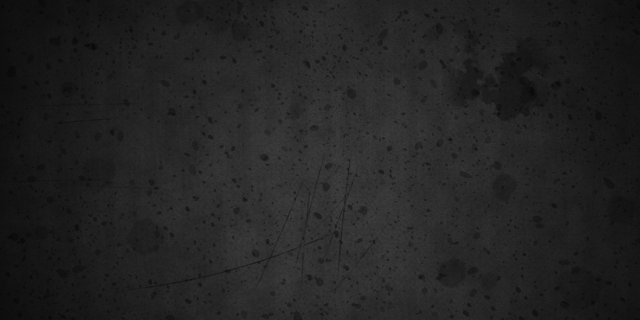
Write a Shadertoy shader that draws this texture.

```glsl
const float PEAK_GREY = 0.208;
const vec2 LIGHT_CENTRE = vec2(1.06, 0.42);
const vec2 LIGHT_FALLOFF = vec2(0.95, 1.0);
const vec2 CLUSTER_CENTRE = vec2(1.56, 0.75);
const float CLUSTER_RADIUS = 0.16;
const float MOTTLE = 0.26;
const float STREAKS = 0.10;
const float GRAIN = 0.20;
const float GRAIN_SCALE = 230.0;
const int BLOTCHES = 16;
const float BLOTCH_DARKNESS = 0.24;
const int SCRATCHES = 11;
const float SCRATCH_WIDTH = 0.0012;
const float SCRATCH_DARKNESS = 0.32;

float hash(vec2 p) {
    return fract(sin(dot(p, vec2(127.1, 311.7))) * 43758.5453);
}

vec2 hash2(vec2 p) {
    return vec2(hash(p), hash(p + 37.3));
}

float noise(vec2 p) {
    vec2 i = floor(p);
    vec2 f = fract(p);
    f = f * f * (3.0 - 2.0 * f);
    return mix(mix(hash(i), hash(i + vec2(1, 0)), f.x),
               mix(hash(i + vec2(0, 1)), hash(i + vec2(1, 1)), f.x), f.y);
}

float fbm(vec2 p) {
    float sum = 0.0;
    float gain = 0.5;
    for (int i = 0; i < 5; i++) {
        sum += gain * noise(p);
        p = mat2(1.6, 1.2, -1.2, 1.6) * p + 11.7;
        gain *= 0.5;
    }
    return sum;
}

float cluster(vec2 p) {
    vec2 d = (p - CLUSTER_CENTRE) / CLUSTER_RADIUS;
    return exp(-dot(d, d));
}

// Light kept by one layer of scattered, ragged, oval spots
float spots(vec2 p, float cell, float density, float darkness, float px) {
    float keep = 1.0;
    vec2 home = floor(p / cell);
    float ragged = noise(p * 2.5 / cell) - 0.5;
    for (int y = -1; y <= 1; y++)
    for (int x = -1; x <= 1; x++) {
        vec2 id = home + vec2(x, y);
        vec2 centre = (id + hash2(id + cell * 91.0)) * cell;
        float crowd = smoothstep(0.3, 0.7, fbm(centre * 4.0 + 5.0));
        float chance = density * (0.15 + 1.2 * crowd + 0.8 * cluster(centre));
        vec2 kind = hash2(id + 71.9);
        float angle = 6.2832 * kind.y;
        vec2 d = mat2(cos(angle), sin(angle), -sin(angle), cos(angle)) * (p - centre);
        d.x *= mix(1.0, 1.8, kind.x);
        float radius = cell * mix(0.12, 0.4, kind.x * kind.y);
        float edge = length(d) - radius * (1.0 + 0.9 * ragged);
        float mask = 1.0 - smoothstep(-px, px, edge);
        mask *= step(hash(id + 19.4), chance);
        keep *= 1.0 - darkness * mix(0.4, 1.0, kind.y) * mask;
    }
    return keep;
}

// Broad stains with uneven rims and mottled insides
float blotches(vec2 p, float px) {
    float keep = 1.0;
    float rim = fbm(p * 28.0) - 0.48;
    float inside = 0.55 + 0.9 * fbm(p * 40.0 + 8.0);
    for (int i = 0; i < BLOTCHES; i++) {
        vec2 id = vec2(float(i), 4.7);
        vec2 centre = hash2(id) * vec2(2.0, 1.0);
        float size = hash(id + 53.1);
        float radius = mix(0.022, 0.078, size * size);
        float edge = length(p - centre) - radius * (1.0 + 0.75 * rim);
        float mask = 1.0 - smoothstep(-px - 0.003, px + 0.003, edge);
        keep *= 1.0 - BLOTCH_DARKNESS * mix(0.5, 1.0, hash(id + 7.7)) * inside * mask;
    }
    float patches = smoothstep(0.46, 0.58, fbm(p * 17.0 + 2.0));
    return keep * (1.0 - 0.34 * patches * smoothstep(0.2, 0.6, cluster(p)));
}

// Thin line that fades towards both ends
float scratch(vec2 p, vec2 a, vec2 b, float bend, float px) {
    vec2 along = b - a;
    float t = clamp(dot(p - a, along) / dot(along, along), 0.0, 1.0);
    vec2 side = normalize(vec2(-along.y, along.x));
    float d = length(p - a - along * t - side * bend * 4.0 * t * (t - 1.0));
    float fade = smoothstep(0.0, 0.15, t) * (1.0 - smoothstep(0.8, 1.0, t));
    return fade * (1.0 - smoothstep(0.0, SCRATCH_WIDTH + px, d));
}

float scratches(vec2 p, float px) {
    float worn = 0.4 + 0.9 * noise(p * 45.0);
    float keep = 1.0 - SCRATCH_DARKNESS * 1.2 * worn
        * scratch(p, vec2(0.36, 0.09), vec2(1.1, 0.3), 0.035, px);
    for (int i = 0; i < SCRATCHES; i++) {
        vec2 id = vec2(float(i), 21.3);
        vec2 place = hash2(id);
        vec2 shape = hash2(id + 9.1);
        bool steep = i % 3 != 0;
        vec2 a = steep ? vec2(0.76, 0.0) + place * vec2(0.3, 0.2)
                       : vec2(0.0, 0.4) + place * vec2(0.3, 0.45);
        vec2 reach = steep ? vec2(0.02 + 0.2 * shape.x, 0.2 + 0.25 * shape.y)
                           : vec2(0.2 + 0.25 * shape.x, 0.07 * shape.y - 0.02);
        float line = scratch(p, a, a + reach, 0.012 * (shape.x - 0.5), px);
        keep *= 1.0 - SCRATCH_DARKNESS * mix(0.4, 1.0, shape.y) * worn * line;
    }
    return keep;
}

void mainImage(out vec4 fragColor, in vec2 fragCoord) {
    vec2 p = fragCoord / iResolution.y;
    p.x *= 2.0 * iResolution.y / iResolution.x;
    float px = 1.0 / iResolution.y;

    // Soft pool of light over worn, streaked stone
    vec2 away = p - LIGHT_CENTRE;
    float grey = PEAK_GREY * exp(-dot(LIGHT_FALLOFF, away * away));
    grey *= 1.0 + MOTTLE * (fbm(p * 5.0) + fbm(p * 19.0) - 0.97);
    grey *= 1.0 + STREAKS * (noise(p * vec2(38.0, 3.0)) - 0.5);

    // Stains, spots from large to small, then scratches
    grey *= blotches(p, px);
    grey *= spots(p, 0.058, 0.32, 0.32, px);
    grey *= spots(p + 3.1, 0.030, 0.42, 0.42, px);
    grey *= spots(p + 7.7, 0.016, 0.40, 0.40, px);
    grey *= scratches(p, px);

    // Fine grain
    grey *= 1.0 + GRAIN * (noise(p * GRAIN_SCALE) - 0.5);
    fragColor = vec4(vec3(grey), 1.0);
}
```
